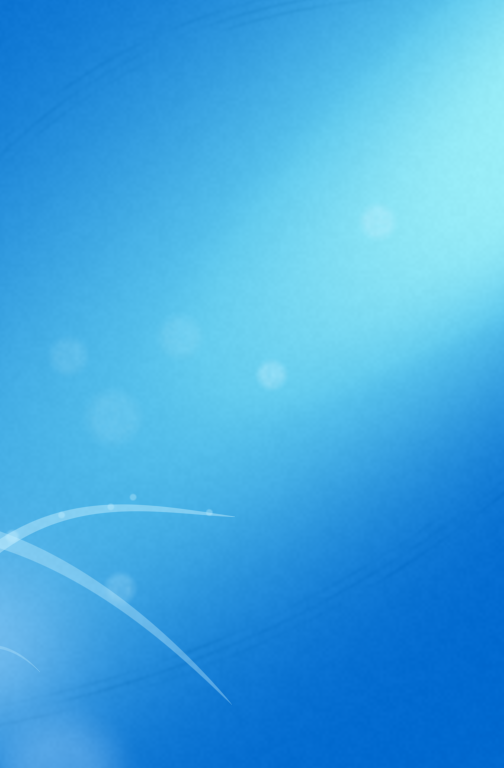
Give the GLSL for this background, as a Shadertoy shader.

```glsl
// Blue sky gradient with a diagonal light beam, pale orbs and curved blades of light.

float hash(vec2 p) {
    p = fract(p * vec2(0.1031, 0.1137));
    p += dot(p, p.yx + 33.33);
    return fract((p.x + p.y) * p.x * 7.31);
}

float noise(vec2 p) {
    vec2 cell = floor(p), f = fract(p);
    f = f * f * (3.0 - 2.0 * f);
    float low = mix(hash(cell), hash(cell + vec2(1, 0)), f.x);
    float high = mix(hash(cell + vec2(0, 1)), hash(cell + vec2(1, 1)), f.x);
    return mix(low, high, f.y);
}

// Disc with a feathered rim.
float orb(vec2 p, vec2 centre, float radius) {
    return 1.0 - smoothstep(0.55, 1.2, length(p - centre) / radius);
}

// Round glow that fades smoothly.
float glow(vec2 p, vec2 centre, float radius) {
    vec2 q = (p - centre) / radius;
    return exp(-dot(q, q));
}

// Tapered stroke along a cubic curve starting at the left edge.
float blade(vec2 p, float reach, float startY, vec3 k, float thickness) {
    float u = clamp(p.x / reach, 0.0, 1.0);
    float curve = startY + u * (k.x + u * (k.y + u * k.z));
    float slope = (k.x + u * (2.0 * k.y + 3.0 * u * k.z)) / reach;
    float d = abs(p.y - curve) / sqrt(1.0 + slope * slope);
    float halfWidth = thickness * pow(1.0 - u, 0.65);
    float soft = 0.8 / iResolution.y;
    return (1.0 - smoothstep(halfWidth - soft, halfWidth + soft, d)) * step(p.x, reach);
}

// Beam brightness: across is signed distance from its ridge, along runs to the left.
float beam(float across, float along) {
    float falloff = across > 0.0 ? pow(across / 0.375, 2.0)
                                 : pow(-across / (0.235 + 0.1 * max(along, 0.0)), 2.4);
    return (1.03 - 0.62 * along) * exp(-falloff);
}

void mainImage(out vec4 fragColor, in vec2 fragCoord) {
    vec2 p = fragCoord / iResolution.y;
    p.x *= 0.655 * iResolution.y / iResolution.x;

    // Diagonal beam over deep blue
    vec2 r = p - vec2(0.654, 0.765);
    float across = dot(r, vec2(-0.54, 0.84));
    float along = -dot(r, vec2(0.84, 0.54));
    float light = beam(across, along);
    vec3 color = mix(vec3(0.0, 0.41, 0.81), vec3(0.36, 0.78, 0.93), min(light / 0.75, 1.0));
    color = mix(color, vec3(0.6, 0.93, 0.97), smoothstep(0.66, 1.05, light));

    // Thin broken streaks along both sides of the beam
    for (int i = 0; i < 3; i++) {
        float shift = 0.013 * float(i);
        float bend = along - 0.38;
        float upper = (across - 0.409 + shift + 0.7 * bend * bend) / 0.003;
        float lower = (across + 0.352 - shift - 0.36 * bend * bend) / 0.003;
        float strength = 0.03 * noise(vec2(along * 18.0, float(i) * 7.0));
        color -= strength * (exp(-upper * upper) + exp(-lower * lower));
    }

    // Hazy glows in the lower left
    vec3 haze = vec3(0.62, 0.82, 0.97);
    color = mix(color, haze, 0.58 * glow(p, vec2(-0.03, 0.16), 0.13));
    color = mix(color, haze, 0.38 * (1.0 - smoothstep(0.03, 0.11, length(p - vec2(0.08, -0.01)))));

    // Blades of light
    vec3 pale = vec3(0.78, 0.94, 1.0);
    float upperBlade = blade(p, 0.306, 0.289, vec3(0.213, -0.282, 0.107), 0.0075);
    float lowerBlade = blade(p, 0.301, 0.297, vec3(-0.102, -0.112, 0.0), 0.0105);
    float smallBlade = blade(p, 0.052, 0.157, vec3(-0.01, -0.022, 0.0), 0.002);
    color = mix(color, pale, 0.46 * upperBlade);
    color = mix(color, pale, 0.38 * lowerBlade);
    color = mix(color, pale, 0.3 * smallBlade);

    // Floating orbs: centre, radius, opacity
    vec4 orbs[6] = vec4[6](
        vec4(0.491, 0.711, 0.024, 0.32), vec4(0.353, 0.512, 0.020, 0.34),
        vec4(0.234, 0.561, 0.030, 0.14), vec4(0.147, 0.456, 0.038, 0.14),
        vec4(0.089, 0.536, 0.026, 0.15), vec4(0.156, 0.234, 0.021, 0.24));
    for (int i = 0; i < 6; i++) {
        float mottled = 0.8 + 0.4 * noise(p * 180.0);
        color = mix(color, pale, mottled * orbs[i].w * orb(p, orbs[i].xy, orbs[i].z));
    }

    // Small beads scattered along the upper blade
    for (int i = 0; i < 5; i++) {
        float lifted = float(i == 3);
        float x = 0.016 + 0.064 * float(i) - 0.035 * lifted;
        float u = x / 0.306;
        float y = 0.291 + u * (0.213 + u * (-0.282 + 0.107 * u)) + 0.012 * lifted;
        float size = i == 0 ? 0.009 : 0.0048;
        color = mix(color, pale, 0.36 * orb(p, vec2(x, y), size));
    }

    // Faint grain in fine and coarse sizes
    color += 0.014 * (noise(p * 240.0) - 0.5) + 0.01 * (noise(p * 90.0) - 0.5);

    fragColor = vec4(clamp(color, 0.0, 1.0), 1.0);
}
```
